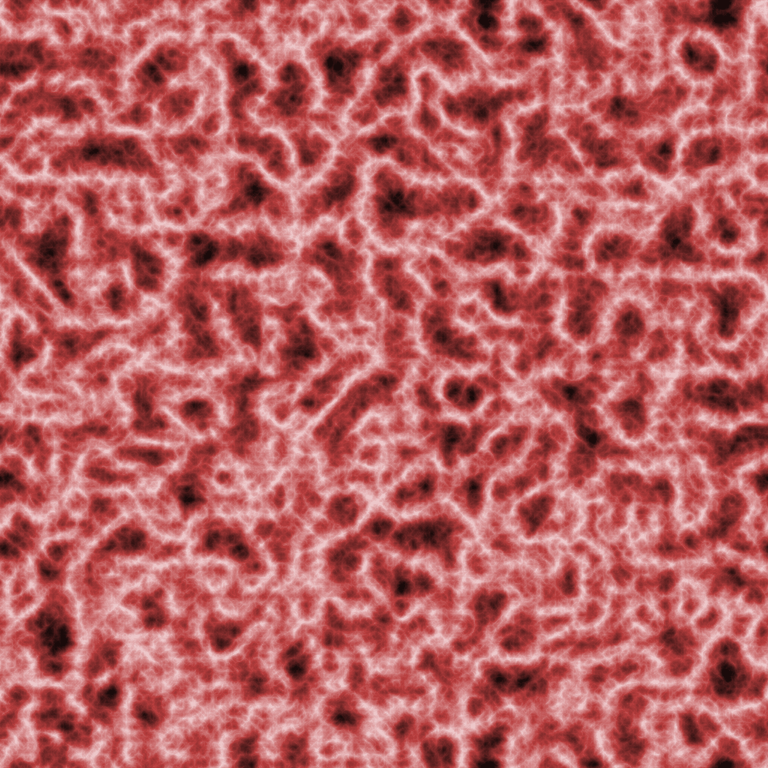
A three.js fragment shader for this texture:

```glsl
varying vec2 vUv;

// Unit gradient of a lattice cell, wrapped to the period
vec2 gradient(vec2 cell, float period, float seed) {
  vec3 q = fract(vec3(mod(cell, period), seed).xyx * vec3(0.1031, 0.1030, 0.0973) + seed * 0.137);
  q += dot(q, q.yzx + 33.33);
  float angle = 6.2832 * fract((q.x + q.y) * q.z);
  return vec2(cos(angle), sin(angle));
}

// Tiling gradient noise with quintic blending
float gradientNoise(vec2 p, float period, float seed) {
  vec2 cell = floor(p);
  vec2 f = p - cell;
  vec2 blend = f * f * f * (f * (f * 6.0 - 15.0) + 10.0);
  vec2 e = vec2(1.0, 0.0);
  float a = dot(gradient(cell, period, seed), f);
  float b = dot(gradient(cell + e.xy, period, seed), f - e.xy);
  float c = dot(gradient(cell + e.yx, period, seed), f - e.yx);
  float d = dot(gradient(cell + e.xx, period, seed), f - e.xx);
  return mix(mix(a, b, blend.x), mix(c, d, blend.x), blend.y);
}

// Folded octaves: creases at zero become fine pale veins
float turbulence(vec2 uv) {
  float sum = 0.0;
  float amplitude = 1.0;
  float frequency = 16.0;
  for (int i = 0; i < 5; i++) {
    float seed = float(i) + 1.0;
    vec2 shift = seed * vec2(0.37, 0.71);
    sum += amplitude * abs(gradientNoise(uv * frequency + shift, frequency, seed));
    amplitude *= 0.5;
    frequency *= 2.0;
  }
  return sum;
}

void main() {
  float density = turbulence(vUv);

  // Pale pink veins through red to near-black clots
  vec3 pink = vec3(0.93, 0.78, 0.79);
  vec3 red = vec3(0.72, 0.24, 0.24);
  vec3 clot = vec3(0.10, 0.04, 0.04);
  vec3 color = mix(pink, red, smoothstep(0.0, 1.0, 0.0) + clamp((density - 0.08) / 0.32, 0.0, 1.0));
  color = mix(color, clot, clamp((density - 0.40) / 0.40, 0.0, 1.0));
  gl_FragColor = vec4(color, 1.0);
}
```
